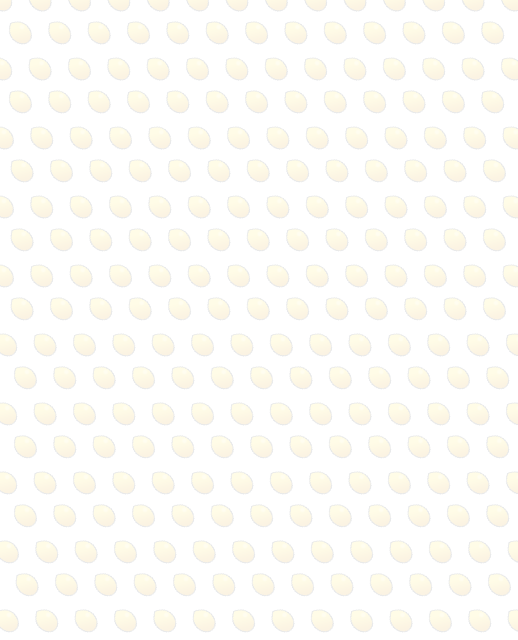
A Shadertoy shader for this pattern:

```glsl
// Staggered rows of small tilted cream lemon-shaped ovals with fine grey broken rims on white.
#define PITCH 0.0615               // column spacing, in canvas heights
#define ROW 1.7526                 // spacing of like rows, in columns
#define STAGGER vec2(-0.5, 0.835)  // shift of the in-between rows
#define START vec2(0.018, 0.0)     // first oval, from the top left
#define DRIFT 0.0424               // sideways slip step between row groups
#define RADII vec2(0.305, 0.245)   // long and short half axes
#define TIP 0.035                  // height of the pointed end
#define RIM_WIDTH 0.033
#define CREAM_TOP vec3(1.0, 0.988, 0.905)
#define CREAM_LOW vec3(0.984, 0.952, 0.888)
#define RIM_COLOR vec3(0.905, 0.91, 0.915)

float hash(float n) { return fract(sin(n * 12.9898) * 43758.5453); }

// Rows slip to the right once every three rows, with a double step midway
float rowDrift(float row) {
    return DRIFT * (floor((row + 1.0) / 3.0) + step(5.0, row));
}

// Approximate signed distance to the oval; y points down, tip at upper left
float lemonDistance(vec2 p, out float angle) {
    vec2 q = vec2(p.x + p.y, p.y - p.x) * 0.70711;
    angle = atan(q.y, -q.x);
    vec2 dir = vec2(cos(angle), sin(angle));
    float radius = 1.0 / length(dir / RADII);
    radius += TIP * exp(-angle * angle * 18.0);
    radius += 0.004 * sin(angle * 31.0);
    return length(q) - radius;
}

vec3 paintLemon(vec3 color, vec2 p, float pixel) {
    float angle;
    float d = lemonDistance(p, angle);

    // Cream body, warmer below, with a faint glint
    vec3 body = mix(CREAM_TOP, CREAM_LOW, smoothstep(-0.2, 0.3, p.y + 0.25 * p.x));
    float glint = 1.0 - smoothstep(0.02, 0.09, length(p - vec2(0.04, -0.15)));
    body = mix(body, vec3(1.0, 1.0, 0.98), 0.5 * glint);
    color = mix(color, body, 1.0 - smoothstep(-0.5 * pixel, 0.5 * pixel, d));

    // Thin rim of uneven dashes
    float dash = 0.55 + 0.45 * hash(floor(angle * 7.0) + 30.0);
    float rim = 1.0 - smoothstep(-0.5 * pixel, 0.5 * pixel, abs(d) - 0.5 * RIM_WIDTH);
    return mix(color, RIM_COLOR, rim * dash);
}

void mainImage(out vec4 fragColor, in vec2 fragCoord) {
    float pixel = 1.0 / (iResolution.y * PITCH);
    vec2 p = vec2(fragCoord.x, iResolution.y - fragCoord.y) * pixel;
    vec3 color = vec3(1.0);

    // Two interleaved sets of rows
    for (int i = 0; i < 2; i++) {
        vec2 q = p - START - float(i) * STAGGER;
        float row = floor(q.y / ROW + 0.5);
        q.x -= rowDrift(row);
        vec2 cell = vec2(fract(q.x + 0.5) - 0.5, q.y - row * ROW);
        color = paintLemon(color, cell, pixel);
    }
    fragColor = vec4(color, 1.0);
}
```
